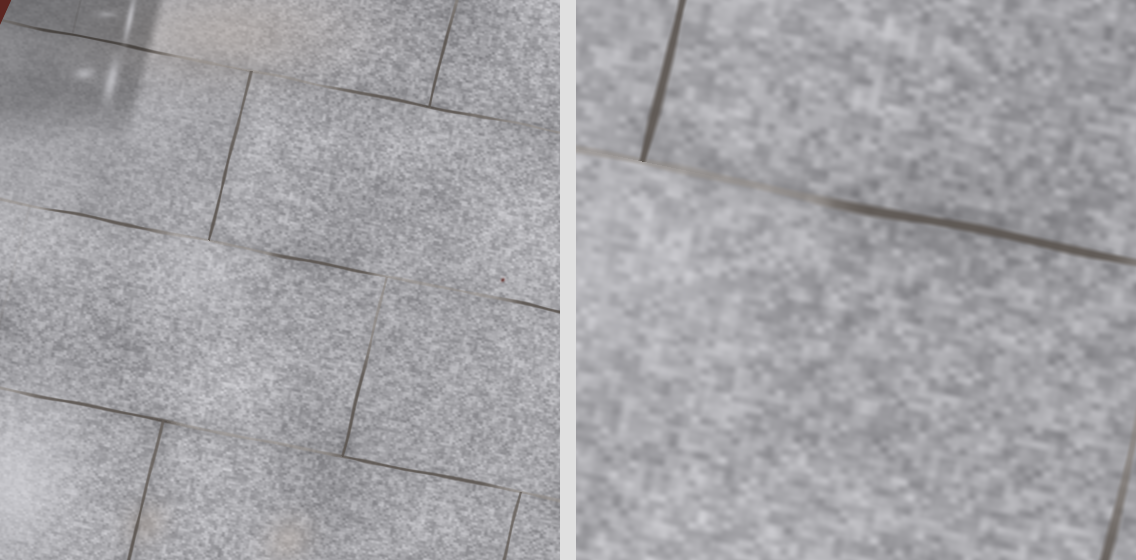
Left, the full canvas; right, a detail of the centre.
This texture is drawn by a three.js fragment shader. Its source:

```glsl
// Grey granite paving in a slanted running bond, seen slightly askew.
// Skewed row and column coordinates give the slabs and joints; layered
// value noise gives the grain, stains and worn filling of the joints.
varying vec2 vUv;

const float SLAB_LENGTH = 0.67;
const float ROW_HEIGHT = 0.33;
const float JOINT_HALF_WIDTH = 0.0021;
const vec3 GRANITE = vec3(0.642, 0.641, 0.658);
const vec3 JOINT_DARK = vec3(0.36, 0.335, 0.315);
const vec3 JOINT_SAND = vec3(0.59, 0.56, 0.53);
const vec3 WARM_STAIN = vec3(0.76, 0.715, 0.68);
const vec3 PALE_LIGHT = vec3(0.82, 0.82, 0.84);
const vec3 RED_EDGE = vec3(0.36, 0.15, 0.13);

float hash(vec2 p) {
  vec3 q = fract(vec3(p.xyx) * 0.1031);
  q += dot(q, q.yzx + 33.33);
  return fract((q.x + q.y) * q.z);
}

float noise(vec2 p) {
  vec2 cell = floor(p);
  vec2 f = fract(p);
  f = f * f * (3.0 - 2.0 * f);
  float low = mix(hash(cell), hash(cell + vec2(1.0, 0.0)), f.x);
  float high = mix(hash(cell + vec2(0.0, 1.0)), hash(cell + 1.0), f.x);
  return mix(low, high, f.y);
}

float fbm(vec2 p) {
  float sum = 0.0;
  float weight = 0.5;
  for (int i = 0; i < 4; i++) {
    sum += weight * noise(p);
    p = mat2(1.6, 1.2, -1.2, 1.6) * p + 7.3;
    weight *= 0.5;
  }
  return sum / 0.9375;
}

// Soft spot leaning along the short joints
float spot(vec2 p, vec2 centre, vec2 radius) {
  vec2 d = p - centre;
  d.x -= 0.2 * d.y;
  d /= radius;
  return exp(-dot(d, d));
}

// Row coordinate, growing slightly with distance
float rowCoord(vec2 p) {
  float h = p.y + 0.2 * p.x - 0.307;
  return h * (2.875 + 0.262 * h);
}

// Column coordinate, shifted by half a slab on odd rows
float columnCoord(vec2 p, float row) {
  return (p.x - 0.25 * p.y - 0.565) / SLAB_LENGTH + 0.5 * mod(row, 2.0);
}

float jointDistance(float coord, float spacing) {
  return abs(fract(coord + 0.5) - 0.5) * spacing;
}

float line(float d, float halfWidth) {
  return 1.0 - smoothstep(halfWidth * 0.3, halfWidth * 2.1, d);
}

vec3 granite(vec2 p, vec2 slab) {
  vec2 along = vec2(p.x - 0.2 * p.y, p.y + 0.2 * p.x);
  float coarse = noise(along * vec2(100.0, 132.0)) - 0.5;
  float fine = noise(along * vec2(190.0, 235.0) + 41.0) - 0.5;
  float cloud = fbm(p * 5.0 + 3.0) - 0.5;
  float sharpness = mix(0.4, 1.0, smoothstep(0.15, 0.65, length(p - vec2(0.0, 1.0))));
  float tone = (0.125 * coarse + 0.135 * fine) * sharpness + 0.18 * cloud;
  return GRANITE + tone + 0.025 * (hash(slab + 19.0) - 0.5);
}

vec3 addJoint(vec3 color, vec2 p, float d, float wear, float strength) {
  float halfWidth = JOINT_HALF_WIDTH * mix(0.7, 1.3, noise(p * 35.0));
  color *= 1.0 - 0.15 * strength * exp(-d / 0.018) * noise(p * 12.0 + 5.0);
  vec3 filling = mix(JOINT_SAND, JOINT_DARK, wear);
  return mix(color, filling, strength * line(d, halfWidth) * mix(0.5, 0.9, wear));
}

// Soft building shadow with small reflected glints
vec3 addShadow(vec3 color, vec2 p) {
  float lean = p.x - 0.25 * p.y;
  float side = 1.0 - smoothstep(0.025, 0.052, lean);
  float depth = smoothstep(0.74, 0.83, p.y) + 0.15 * smoothstep(0.62, 0.76, p.y);
  float upper = smoothstep(1.9, 2.1, rowCoord(p));
  color *= 1.0 - side * depth * (0.19 + 0.08 * upper);
  float glint = spot(p, vec2(0.232, 0.967), vec2(0.006, 0.038));
  glint += spot(p, vec2(0.199, 0.856), vec2(0.010, 0.036));
  glint += 0.8 * spot(p, vec2(0.151, 0.869), vec2(0.017, 0.009));
  glint += 0.5 * spot(p, vec2(0.190, 0.974), vec2(0.017, 0.006));
  return mix(color, PALE_LIGHT, min(glint * 0.7, 1.0));
}

void main() {
  vec2 p = vUv;
  vec2 wobble = 0.004 * (vec2(noise(p * 14.0), noise(p * 14.0 + 60.0)) - 0.5);
  float rows = rowCoord(p + wobble);
  float row = floor(rows);
  float columns = columnCoord(p + wobble, row);
  vec3 color = granite(p, vec2(floor(columns), row));

  // Pale and warm patches
  float pale = spot(p, vec2(0.02, 0.13), vec2(0.11, 0.16));
  pale += 0.4 * spot(p, vec2(0.36, 0.51), vec2(0.07, 0.06));
  color = mix(color, PALE_LIGHT, 0.65 * pale);
  float warm = spot(p, vec2(0.26, 0.065), vec2(0.035)) + spot(p, vec2(0.515, 0.035), vec2(0.04));
  warm += spot(p, vec2(0.41, 0.94), vec2(0.20, 0.08));
  color = mix(color, WARM_STAIN, 0.42 * warm);

  // Long joints alternate between open and filled stretches
  float joint = floor(rows + 0.5);
  float stretch = mix(0.56, 0.41, mod(joint, 2.0));
  float open = 0.5 + 0.5 * cos(6.2832 * (p.x - 0.18) / stretch);
  float longWear = smoothstep(0.25, 0.75, open + 0.4 * (noise(p * 18.0) - 0.5));
  color = addJoint(color, p, jointDistance(rows, ROW_HEIGHT), longWear, 1.0);

  // Short joints fill up at the top of even rows and fade at far left
  float filled = smoothstep(0.4, 0.75, fract(rows)) * (1.0 - 0.8 * mod(row, 2.0));
  float present = mix(0.15, 1.0, step(-0.5, columns));
  color = addJoint(color, p, jointDistance(columns, SLAB_LENGTH), 1.0 - 0.8 * filled, present);

  // Shadow, red corner and a tiny red fleck
  color = addShadow(color, p);
  float corner = smoothstep(-0.002, 0.003, p.y - 0.955 - 2.2 * p.x);
  float fleck = spot(p, vec2(0.898, 0.500), vec2(0.0035));
  color = mix(color, RED_EDGE, max(corner, 0.8 * fleck));
  gl_FragColor = vec4(clamp(color, 0.0, 1.0), 1.0);
}
```
